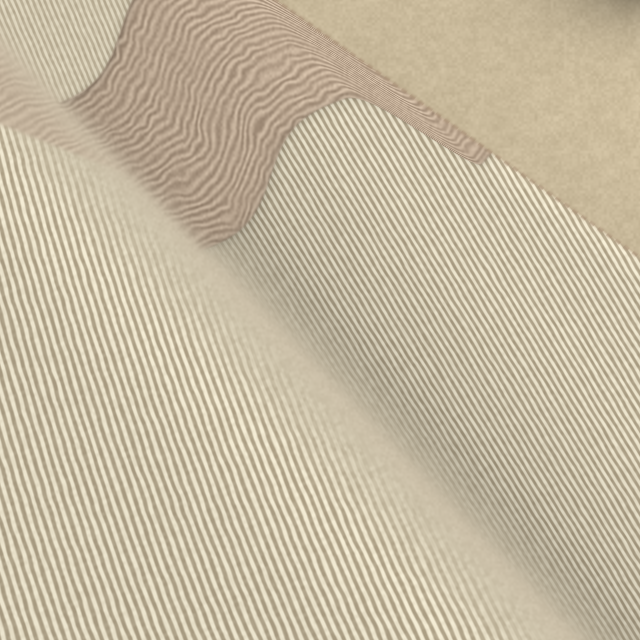
Reproduce this texture procedurally as a WebGL 1 fragment shader.

```glsl
precision highp float;
// Draped ribbed cloth: two fine-striped panels meet at a soft diagonal fold,
// with a crinkled rosy band and a plain tan cloth beyond a stitched hem.
// Regions are cut in fold coordinates: s runs along the fold, t across it.
uniform vec2 u_resolution;

const float TAU = 6.2831853;
const vec2 FOLD_DIR = vec2(0.72, 0.69);
const vec2 FOLD_NORMAL = vec2(0.69, -0.72);
const float LEFT_RIBS = 86.0;
const float RIGHT_RIBS = 88.0;
const float CORNER_RIBS = 108.0;
const float BAND_WIDTH = 0.325;
const float CRINKLES = 76.0;    // per unit of length along the fold
const float STITCHES = 62.0;
const float EDGE = 0.003;       // softness of region borders
const vec3 RIB_DARK = vec3(0.65, 0.60, 0.50);
const vec3 RIB_LIGHT = vec3(0.93, 0.90, 0.81);
const vec3 FOLD_COLOR = vec3(0.80, 0.75, 0.66);
const vec3 BAND_DARK = vec3(0.61, 0.53, 0.45);
const vec3 BAND_LIGHT = vec3(0.84, 0.76, 0.67);
const vec3 PLAIN = vec3(0.785, 0.725, 0.605);
const vec3 STITCH = vec3(0.65, 0.55, 0.45);

float hash(vec2 p) {
  vec3 q = fract(vec3(p.xyx) * 0.1031);
  q += dot(q, q.yzx + 33.33);
  return fract((q.x + q.y) * q.z);
}

float noise(vec2 p) {
  vec2 i = floor(p), f = fract(p);
  f = f * f * (3.0 - 2.0 * f);
  return mix(mix(hash(i), hash(i + vec2(1.0, 0.0)), f.x),
             mix(hash(i + vec2(0.0, 1.0)), hash(i + 1.0), f.x), f.y);
}

float cover(float d) { return smoothstep(-EDGE, EDGE, d); }

// One yarn ridge per unit of phase, with uneven thickness and twill grain.
vec3 ribs(float phase, float along, float contrast) {
  float wobble = 0.16 * (noise(vec2(phase * 0.8, along * 45.0)) - 0.5);
  float ridge = 0.5 + 0.5 * cos(TAU * (phase + wobble));
  ridge = mix(0.52, smoothstep(0.02, 0.95, ridge), contrast);
  float grain = noise(vec2(phase * 2.5, along * 190.0 + phase)) - 0.5;
  return mix(RIB_DARK, RIB_LIGHT, clamp(ridge + 0.20 * grain, 0.0, 1.0));
}

// Wavy lower edge of the band, which trails off along the hem.
float bandEdge(float t) {
  float tail = smoothstep(0.25, 0.335, t);
  return 0.494 + 0.025 * cos(19.0 * (t - 0.012)) + 0.2 * tail * tail;
}

vec3 crinkle(float d, float t, vec2 p) {
  float warp = 1.5 * noise(vec2(t * 22.0, d * 14.0))
             + 0.7 * noise(vec2(t * 65.0, d * 50.0));
  float wave = 0.5 + 0.5 * sin(TAU * (d * CRINKLES + warp));
  float depth = 0.35 + 0.5 * noise(vec2(t * 38.0, d * 45.0));
  float fiber = noise(p * vec2(260.0, 210.0)) - 0.5;
  float light = 0.5 + (wave - 0.5) * depth + 0.25 * fiber;
  return mix(BAND_DARK, BAND_LIGHT, light);
}

void main() {
  vec2 p = gl_FragCoord.xy / u_resolution;
  p.y = 1.0 - p.y;                       // measure downward from the top
  float s = dot(p, FOLD_DIR);
  float t = dot(p, FOLD_NORMAL);
  float h = t + 0.062 + 0.04 * (s - 0.4);        // distance from the fold
  float hem = t - 0.297 - 0.15 * (s - 0.31);     // distance from the hem
  float d = s - bandEdge(t);

  // Right panel: shaded valley by the fold, brighter toward the hem
  float squeeze = 0.018 * exp(-max(h, 0.0) * 16.0);
  vec3 right = ribs((p.x - 0.60 * p.y - squeeze) * RIGHT_RIBS, p.y,
                    0.86 * smoothstep(-0.01, 0.10, h));
  right *= 0.92 + 0.09 * smoothstep(0.05, 0.32, h);
  right *= 1.0 - 0.05 * exp(-pow((h - 0.06) / 0.04, 2.0));
  right *= 1.0 + 0.05 * smoothstep(-0.05, 0.0, hem);

  // Crinkled band and the finer pale cloth in the upper left corner
  vec3 band = crinkle(d, t, p);
  band *= 1.0 - 0.09 * exp(-max(h, 0.0) * 22.0);
  band *= 0.97 + 0.06 * smoothstep(0.1, 0.3, t);
  vec3 corner = ribs((p.x - 0.42 * p.y) * CORNER_RIBS, p.y, 0.5);
  vec3 color = mix(band, right, cover(d));
  color *= 1.0 - 0.10 * exp(-abs(d) * 110.0);
  float cornerEdge = d + BAND_WIDTH;
  color = mix(corner, color, cover(cornerEdge));
  color *= 1.0 - 0.13 * exp(-abs(cornerEdge - 0.003) * 180.0);

  // Left panel: ribs fan out downward and fade into the rounded fold
  float fan = p.x - 0.25 * p.y - 0.2 * p.x * p.y;
  vec3 left = ribs(fan * LEFT_RIBS, p.y, 0.9 * smoothstep(0.01, 0.14, -h));
  left *= 1.0 + 0.035 * exp(-pow((h + 0.13) / 0.09, 2.0));
  float leftBand = 0.302 + 2.4 * (t + 0.07) - s;
  vec3 paleBand = mix(crinkle(d, t, p), FOLD_COLOR, 0.45);
  left = mix(left, paleBand, smoothstep(-0.015, 0.015, leftBand));
  color = mix(left, color, smoothstep(-0.012, 0.012, h));
  float weave = noise(p * 240.0) - 0.5;
  color = mix(color, FOLD_COLOR + 0.04 * weave,
              0.65 * exp(-pow((h + 0.005) / 0.022, 2.0)));

  // Plain cloth beyond the hem, with a shadow in the far corner
  float mottle = noise(p * 55.0) + noise(p * 130.0) - 1.0;
  vec3 plain = PLAIN + 0.025 * mottle + 0.045 * weave;
  plain *= 1.0 + 0.05 * smoothstep(0.0, 0.25, hem);
  plain *= 1.0 - 0.38 * exp(-length((p - vec2(1.0, -0.01)) * vec2(9.0, 22.0)));
  color = mix(color, plain, cover(hem));

  // Stitched seam along the hem
  float dash = smoothstep(-0.5, 0.3, sin(TAU * s * STITCHES));
  float seam = exp(-pow(hem / 0.0035, 2.0));
  color = mix(color, STITCH, seam * (0.2 + 0.4 * dash));

  gl_FragColor = vec4(clamp(color, 0.0, 1.0), 1.0);
}
```
